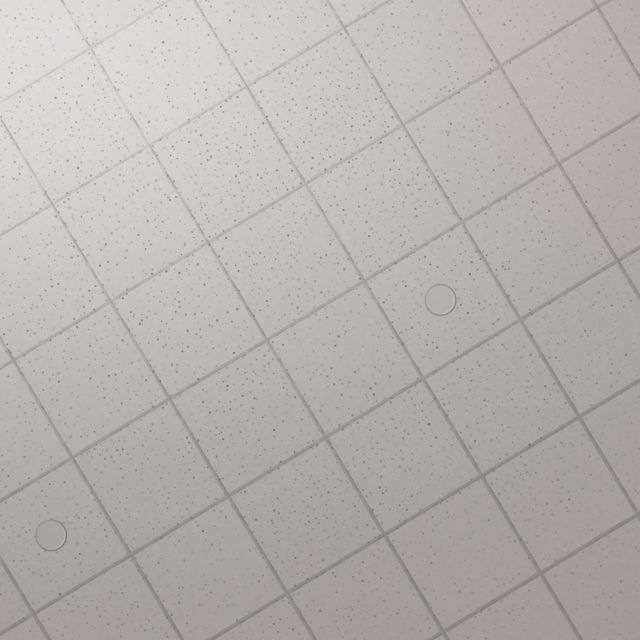
Reproduce this texture procedurally as a WebGL 2 fragment shader.

```glsl
#version 300 es
// Tilted grid of speckled ceiling panels with soft seams, round fixtures and corner light.
precision highp float;
uniform vec2 u_resolution;
out vec4 outColor;

const float TILE = 0.1777;                  // panel side, canvas units
const float TILT = 0.5438;                  // grid angle, radians
const vec2 GRID_ORIGIN = vec2(0.4167, 0.4688);
const vec3 DIM_PANEL = vec3(0.622, 0.604, 0.590);
const vec3 LIT_PANEL = vec3(0.868, 0.864, 0.862);

float hash(vec2 p) {
    return fract(sin(dot(p, vec2(127.1, 311.7))) * 43758.5453);
}

float noise(vec2 p) {
    vec2 i = floor(p), f = fract(p);
    f = f * f * (3.0 - 2.0 * f);
    float low = mix(hash(i), hash(i + vec2(1, 0)), f.x);
    float high = mix(hash(i + vec2(0, 1)), hash(i + vec2(1, 1)), f.x);
    return mix(low, high, f.y);
}

// Coverage of a band of the given half width at distance d.
float band(float d, float halfWidth, float soft) {
    return 1.0 - smoothstep(halfWidth - soft, halfWidth + soft, abs(d));
}

// Light falling off from the upper left corner.
float cornerLight(vec2 p) {
    vec2 q = (p - vec2(0.0, 0.95)) / vec2(0.91, 0.60);
    return exp(-dot(q, q));
}

// Randomly placed pits; count is the number of slots along a panel side.
float pits(vec2 grid, float count, float density, float soft) {
    vec2 slot = floor(grid * count);
    vec2 jitter = 0.2 + 0.6 * vec2(hash(slot + 3.7), hash(slot + 9.2));
    float d = length(fract(grid * count) - jitter) * TILE / count;
    float radius = mix(0.0008, 0.0018, hash(slot + 5.1));
    float depth = mix(0.08, 0.34, pow(hash(slot + 7.9), 2.0));
    return band(d, radius, soft) * depth * step(hash(slot), density);
}

// Darkness of one seam: pale body, shaded edge, and breaks where light is strong.
float seam(float d, float along, float id, float glow, float dotted, float soft) {
    float wear = noise(vec2(along * 19.0, id * 7.3));
    float width = mix(0.0034, 0.0021, glow);
    float body = band(d, width, soft) * mix(0.135, 0.045, glow);
    float edge = band(d - 0.0011, 0.0011, soft) * mix(0.06, 0.14 * dotted, glow);
    float breaks = mix(1.0, smoothstep(0.3, 0.7, wear), 0.35 + 0.65 * glow * dotted);
    return body * (0.85 + 0.3 * wear) + edge * breaks;
}

// Round cover plate: flat face, dark rim and a small glint.
vec3 fixture(vec3 color, vec3 face, vec2 offset, float soft) {
    float r = length(offset);
    float side = dot(offset / max(r, 0.0001), vec2(0.85, -0.5));
    color = mix(color, face, band(r, 0.0240, soft));
    color *= 1.0 - band(r - 0.0240, 0.0011, soft) * (0.19 + 0.07 * side);
    return color + 0.07 * band(r - 0.0215, 0.0009, soft) * smoothstep(0.2, 0.9, side);
}

void main() {
    vec2 p = gl_FragCoord.xy / u_resolution;
    float pixel = 1.0 / min(u_resolution.x, u_resolution.y);
    float soft = max(0.0010, 0.75 * pixel);

    // Panel coordinates along the two seam directions
    vec2 rel = p - GRID_ORIGIN;
    vec2 axis = vec2(cos(TILT), sin(TILT));
    vec2 grid = vec2(dot(rel, axis), dot(rel, vec2(axis.y, -axis.x))) / TILE;
    vec2 cell = floor(grid);
    vec2 line = round(grid);
    vec2 d = (grid - line) * TILE;

    // Lit surface with faint mottling and panel variation
    float glow = cornerLight(p);
    vec3 panel = mix(DIM_PANEL, LIT_PANEL, glow);
    panel += 0.008 * (hash(cell + 2.3) - 0.5);
    panel += vec3(0.012, -0.004, -0.002) * smoothstep(0.5, 0.0, distance(p, vec2(1.0)));
    vec3 color = panel + 0.014 * (noise(p * 190.0) - 0.5);

    // Pits, sparser towards the lower right and the brightest corner
    float spread = smoothstep(1.0, 0.2, distance(p, vec2(0.38, 0.56)));
    float density = (0.25 + 0.5 * spread) * (0.75 + 0.4 * hash(cell + 6.4));
    float fade = mix(0.45, 1.0, spread);
    color *= 1.0 - fade * pits(grid, 15.0, density, soft);
    color *= 1.0 - 0.6 * fade * pits(grid + 31.3, 11.0, density, soft);

    // Seams
    float steep = seam(d.x, grid.y, line.x, glow, 1.0, soft);
    float shallow = seam(d.y, grid.x, line.y + 20.0, glow, 0.4, soft);
    color *= 1.0 - max(steep, shallow);

    // A fixture in the middle of every fourth panel
    vec2 slot = mod(cell - vec2(1.0, 0.0), 4.0);
    if (slot.x + slot.y < 0.5) {
        color = fixture(color, panel * 0.985, (p - GRID_ORIGIN) - TILE * mat2(
            axis, vec2(axis.y, -axis.x)) * (cell + 0.49), soft);
    }
    outColor = vec4(color, 1.0);
}
```
